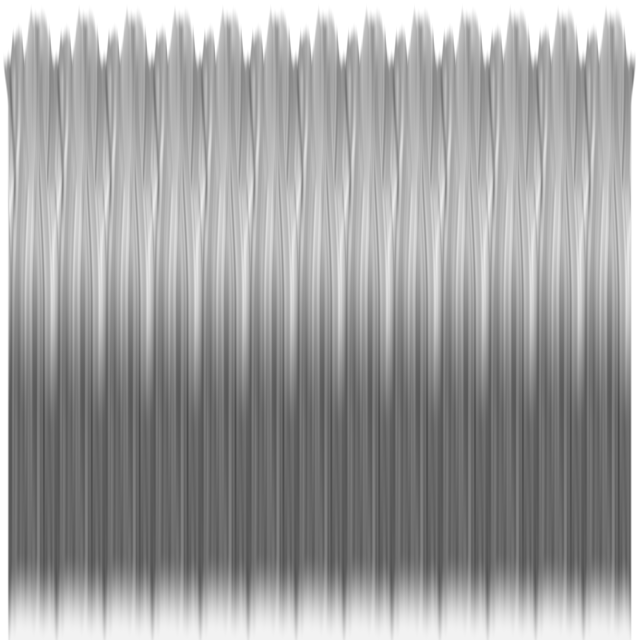
This texture is drawn by a Shadertoy shader. Its source:

```glsl
// A pale curtain of fine vertical strands, gathered in repeating tufts.
// Periodic stretched noise gives the strands; a vertical tone curve adds
// the sheen, tuft profiles cut the top, and strands dissolve at the hem.

const float TUFTS = 13.0;
const float LEFT = 0.013;
const float RIGHT = 0.986;
const float FLARE = 0.007;        // widening of the sides near the top
const float GAP_TOP = 0.915;      // height of the notch between tufts
const float SMALL_RISE = 0.045;
const float BIG_RISE = 0.066;
const float STRAND_CONTRAST = 0.30;
const float BASE_TONE = 0.42;
const float SHEEN = 0.33;
const float HEM = 0.13;
const float EDGE = 0.002;
const vec3 PAPER = vec3(1.0);

float hash(vec2 p) {
    vec3 q = fract(vec3(p.xyx) * 0.1031);
    q += dot(q, q.yzx + 33.33);
    return fract((q.x + q.y) * q.z);
}

// Value noise that repeats once per tuft.
float strands(float phase, float y, float cells, float stretch, float seed) {
    vec2 p = vec2(phase * cells, y * stretch);
    vec2 i = floor(p);
    vec2 f = fract(p);
    f = f * f * (3.0 - 2.0 * f);
    float x0 = mod(i.x, cells) + seed * 37.0;
    float x1 = mod(i.x + 1.0, cells) + seed * 37.0;
    float low = mix(hash(vec2(x0, i.y)), hash(vec2(x1, i.y)), f.x);
    float high = mix(hash(vec2(x0, i.y + 1.0)), hash(vec2(x1, i.y + 1.0)), f.x);
    return mix(low, high, f.y);
}

// Wide, medium and hair-thin strands, centred on zero.
float strandLayer(float phase, float y, float seed) {
    return 0.40 * strands(phase, y, 9.0, 1.5, seed)
         + 0.60 * strands(phase, y, 19.0, 2.0, seed + 1.0)
         + 0.35 * strands(phase, y, 31.0, 3.0, seed + 2.0) - 0.675;
}

float bump(float phase, float centre, float halfWidth) {
    return 1.0 - smoothstep(0.45, 1.0, abs(phase - centre) / halfWidth);
}

// Soft streak at a phase, wrapped around the tuft.
float streak(float phase, float centre, float width) {
    float d = fract(phase - centre + 0.5) - 0.5;
    return exp(-d * d / (width * width));
}

float band(float y, float low, float high, float soft) {
    return smoothstep(low - soft, low + soft, y)
         * (1.0 - smoothstep(high - soft, high + soft, y));
}

float toneCurve(float y) {
    return BASE_TONE + SHEEN * smoothstep(0.34, 0.64, y)
         - 0.12 * smoothstep(0.66, 0.88, y)
         + 0.09 * smoothstep(0.89, 0.98, y);
}

float curtainTone(float phase, float y) {
    // Two sheets lean in opposite directions above the sheen.
    float lean = smoothstep(0.52, 0.88, y);
    float back = strandLayer(phase + 0.16 * lean, y, 3.0);
    float front = strandLayer(phase - 0.13 * lean, y, 3.0);
    float cover = smoothstep(0.35, 0.65, strands(phase, y, 7.0, 5.0, 11.0));
    float fibre = mix(back, front, cover);

    // The lower edge of the sheen hangs in wedges.
    float wedge = 0.07 * streak(phase, 0.93, 0.10)
                - 0.055 * streak(phase, 0.10, 0.10)
                + 0.06 * (strands(phase, 0.0, 17.0, 1.0, 21.0) - 0.5);
    float tone = toneCurve(y + wedge * band(y, 0.34, 0.70, 0.08));
    tone += STRAND_CONTRAST * fibre;

    // Shadowed partings and bright crossing locks.
    float parting = 0.14 - 0.10 * smoothstep(0.70, 0.90, y);
    tone -= 0.20 * streak(phase, parting, 0.032) * band(y, 0.66, 0.90, 0.05);
    tone -= 0.09 * streak(phase, 0.55, 0.03) * band(y, 0.66, 0.74, 0.04);
    float lock = 0.93 + 0.33 * smoothstep(0.58, 0.84, y);
    tone += 0.09 * streak(phase, lock, 0.04) * band(y, 0.46, 0.82, 0.06);
    return tone;
}

float topCoverage(float phase, float y, float inside) {
    float rise = max(SMALL_RISE * bump(phase, 0.19, 0.16),
                     BIG_RISE * bump(phase, 0.62, 0.34));
    float tip = 0.024 * (strands(phase, 0.0, 23.0, 1.0, 31.0) - 0.5);
    float top = GAP_TOP + rise * inside + tip;
    return 1.0 - smoothstep(top - 0.028, top + 0.006, y);
}

void mainImage(out vec4 fragColor, in vec2 fragCoord) {
    vec2 uv = fragCoord / iResolution.xy;
    float phase = fract((uv.x - LEFT) / (RIGHT - LEFT) * TUFTS);

    // Silhouette
    float inside = smoothstep(LEFT - EDGE, LEFT + EDGE, uv.x)
                 * (1.0 - smoothstep(RIGHT - EDGE, RIGHT + EDGE, uv.x));
    float flare = FLARE * smoothstep(0.83, 0.91, uv.y);
    float sides = smoothstep(LEFT - flare - EDGE, LEFT - flare + EDGE, uv.x)
                * (1.0 - smoothstep(RIGHT + flare - EDGE, RIGHT + flare + EDGE, uv.x));
    float coverage = sides * topCoverage(phase, uv.y, inside);

    // Strands fade at the hem, a few reaching farther down.
    float reach = 0.025 * (strands(phase, 0.0, 15.0, 1.0, 41.0) - 0.5)
                + 0.025 * streak(phase, 0.02, 0.06);
    float hemFade = 1.0 - smoothstep(0.0, HEM, uv.y + reach);

    float tone = mix(curtainTone(phase, uv.y), 0.95, hemFade);
    vec3 colour = mix(PAPER, vec3(clamp(tone, 0.0, 1.0)), coverage);
    fragColor = vec4(colour, 1.0);
}
```
